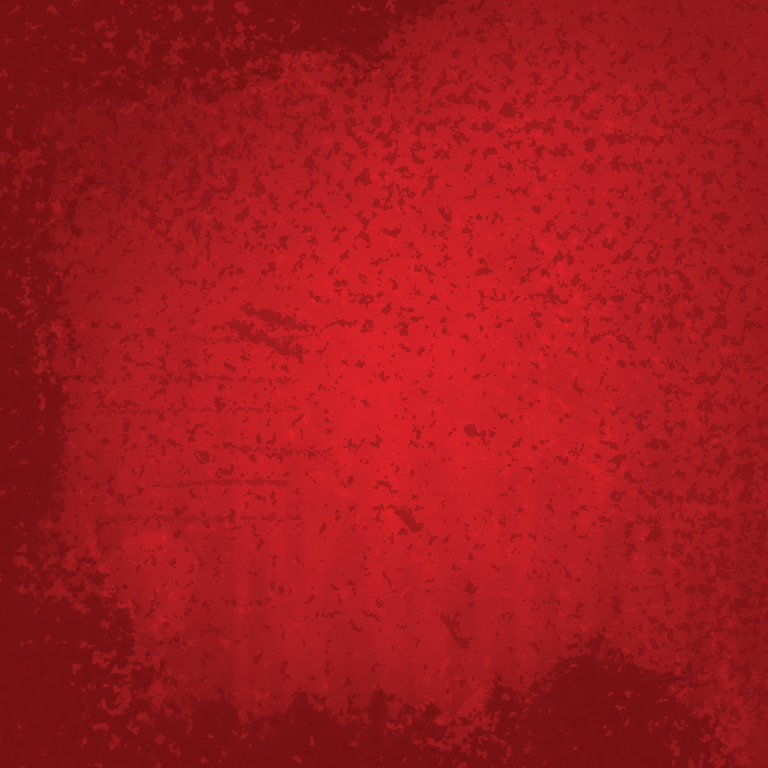
Reproduce this background procedurally as a Shadertoy shader.

```glsl
// Weathered red wall: a warm central glow, dark worn borders, grit, flakes and scratches.
#define DARK_RED   vec3(0.445, 0.061, 0.067)
#define BRIGHT_RED vec3(0.865, 0.134, 0.158)
#define MID_TINT   vec3(0.0, 0.012, 0.016)
#define GLOW_CENTER vec2(0.54, 0.53)
#define GLOW_RADIUS 0.62
#define RIM_LEVEL   0.36
#define GRIT_SCALE  58.0
#define FLAKE_SCALE 46.0
#define GRIT_DEPTH  0.46
#define SOFTNESS    0.09

vec2 hashGradient(vec2 cell) {
    vec3 h = fract(cell.xyx * vec3(0.1031, 0.1030, 0.0973));
    h += dot(h, h.yzx + 33.33);
    float angle = 6.2832 * fract((h.x + h.y) * h.z);
    return vec2(cos(angle), sin(angle));
}

float gradientNoise(vec2 p) {
    vec2 i = floor(p), f = p - i;
    vec2 u = f * f * f * (f * (f * 6.0 - 15.0) + 10.0);
    vec2 e = vec2(1.0, 0.0);
    float low = mix(dot(hashGradient(i), f),
                    dot(hashGradient(i + e.xy), f - e.xy), u.x);
    float high = mix(dot(hashGradient(i + e.yx), f - e.yx),
                     dot(hashGradient(i + e.xx), f - e.xx), u.x);
    return mix(low, high, u.y);
}

float fbm(vec2 p, int octaves, float gain) {
    float sum = 0.0, amplitude = 1.0;
    for (int k = 0; k < octaves; k++) {
        sum += amplitude * gradientNoise(p);
        p = mat2(1.6, 1.2, -1.2, 1.6) * p + 17.3;
        amplitude *= gain;
    }
    return sum;
}

float blob(vec2 p, vec2 center, vec2 radius) {
    vec2 q = (p - center) / radius;
    return exp(-dot(q, q));
}

float segment(vec2 p, vec2 a, vec2 b) {
    vec2 pa = p - a, ba = b - a;
    return length(pa - ba * clamp(dot(pa, ba) / dot(ba, ba), 0.0, 1.0));
}

// Positive inside the dark border, negative in the open middle
float borderDepth(vec2 p) {
    float drips = gradientNoise(vec2(p.x * 31.0, p.y * 3.0));
    float left = 0.080 - p.x;
    float top = p.y - 0.92 - 0.14 * smoothstep(0.45, 0.72, p.x);
    float bottom = 0.08 - p.y + 0.05 * drips - 0.07 * smoothstep(0.88, 1.0, p.x);
    float corners = 0.24 * blob(p, vec2(0.04, 0.06), vec2(0.17, 0.17))
                  + 0.18 * blob(p, vec2(0.14, 0.95), vec2(0.24, 0.10))
                  + 0.16 * blob(p, vec2(0.79, 0.09), vec2(0.13, 0.08)) - 0.08;
    return max(max(left, top), max(bottom, corners));
}

float gritDensity(vec2 p) {
    return 0.08 + 0.45 * blob(p, vec2(0.21, 0.80), vec2(0.18, 0.13))
         + 0.50 * blob(p, vec2(0.54, 0.91), vec2(0.26, 0.13))
         + 0.40 * blob(p, vec2(0.89, 0.70), vec2(0.16, 0.30))
         + 0.70 * blob(p, vec2(0.97, 0.25), vec2(0.14, 0.25))
         + 0.22 * blob(p, vec2(0.18, 0.45), vec2(0.18, 0.25))
         + 0.22 * blob(p, vec2(0.48, 0.70), vec2(0.28, 0.13));
}

float flakeDensity(vec2 p) {
    return 0.12 + 0.65 * blob(p, vec2(0.02, 0.78), vec2(0.05, 0.07))
         + 0.65 * blob(p, vec2(0.07, 0.26), vec2(0.07, 0.04))
         + 0.60 * blob(p, vec2(0.26, 0.92), vec2(0.18, 0.08))
         + 0.65 * blob(p, vec2(0.17, 0.13), vec2(0.08, 0.10))
         + 0.90 * blob(p, vec2(0.61, 0.05), vec2(0.05, 0.08))
         + 0.80 * blob(p, vec2(0.94, 0.06), vec2(0.06, 0.10))
         + 0.40 * blob(p, vec2(0.05, 0.58), vec2(0.03, 0.14))
         + 0.40 * blob(p, vec2(0.76, 0.45), vec2(0.10, 0.20));
}

// Ragged gouges, then broken horizontal scratches across the left half
float scratches(vec2 p, float rough, float grain) {
    vec2 q = p + 0.012 * vec2(grain, rough);
    float gouge = min(segment(q, vec2(0.32, 0.597), vec2(0.395, 0.572)),
                      segment(q, vec2(0.305, 0.575), vec2(0.39, 0.538)));
    gouge = min(gouge, segment(q, vec2(0.61, 0.438), vec2(0.63, 0.432)));
    gouge = min(gouge, segment(q, vec2(0.52, 0.33), vec2(0.54, 0.31)));
    gouge = min(gouge, segment(q, vec2(0.58, 0.20), vec2(0.60, 0.16)));
    float mask = 1.0 - smoothstep(0.005, 0.008, gouge + 0.011 * grain);
    for (int k = 0; k < 6; k++) {
        float n = float(k);
        vec2 a = vec2(0.13 + 0.07 * mod(n, 3.0), 0.325 + 0.046 * n);
        vec2 b = a + vec2(0.20 + 0.06 * cos(n * 2.0), 0.012 * sin(n * 3.0));
        float gap = segment(p + 0.004 * rough, a, b) + 0.008 * grain;
        mask = max(mask, 0.7 - 0.7 * smoothstep(0.0005, 0.0025, gap));
    }
    return mask;
}

void mainImage(out vec4 fragColor, in vec2 fragCoord) {
    vec2 uv = fragCoord / iResolution.xy;
    float rough = fbm(uv * 11.0, 5, 0.6);
    float cluster = fbm(uv * 9.0 + 40.0, 3, 0.6);
    float grain = fbm(uv * GRIT_SCALE, 3, 0.75);
    float flakeGrain = fbm(uv * FLAKE_SCALE + 90.0, 3, 0.75);

    // Central glow, pale patches and vertical runs
    float level = mix(1.0, RIM_LEVEL, smoothstep(0.02, GLOW_RADIUS, length(uv - GLOW_CENTER)));
    level += 0.14 * blob(uv, vec2(0.77, 0.82), vec2(0.16, 0.12));
    float patchMask = blob(uv, vec2(0.20, 0.24), vec2(0.065, 0.08)) + 0.25 * rough;
    level += 0.17 * smoothstep(0.38, 0.48, patchMask);
    level -= 0.16 * blob(uv, vec2(0.20, 0.80), vec2(0.18, 0.13));
    float runs = gradientNoise(vec2(uv.x * 23.0, uv.y * 3.5) + 5.0) + 0.15 * rough;
    level += 0.09 * (smoothstep(-0.1, 0.1, runs) - 0.5) * (1.0 - smoothstep(0.25, 0.60, uv.y));
    level += 0.05 * cluster;

    // Worn border with lighter flakes showing through
    float depth = borderDepth(uv) + 0.05 * rough;
    float shade = 0.50 * smoothstep(-0.13, 0.08, depth)
                + 0.50 * smoothstep(-0.012, 0.012, depth + 0.045 * grain);
    float flakeLimit = mix(0.68, -0.05, flakeDensity(uv) + 0.25 * cluster);
    float flakes = smoothstep(flakeLimit - SOFTNESS, flakeLimit + SOFTNESS, flakeGrain);
    level = mix(level + 0.09 * flakes, 0.05, shade * (1.0 - 0.65 * flakes));

    // Dark grit and scratches
    float gritLimit = mix(0.50, -0.08, gritDensity(uv) + 0.32 * cluster);
    float grit = smoothstep(gritLimit - SOFTNESS, gritLimit + SOFTNESS, grain);
    level *= 1.0 - GRIT_DEPTH * max(grit, scratches(uv, rough, grain));
    level = clamp(level + 0.03 * flakeGrain, 0.0, 1.0);

    vec3 color = mix(DARK_RED, BRIGHT_RED, level) + MID_TINT * 4.0 * level * (1.0 - level);
    fragColor = vec4(color, 1.0);
}
```
